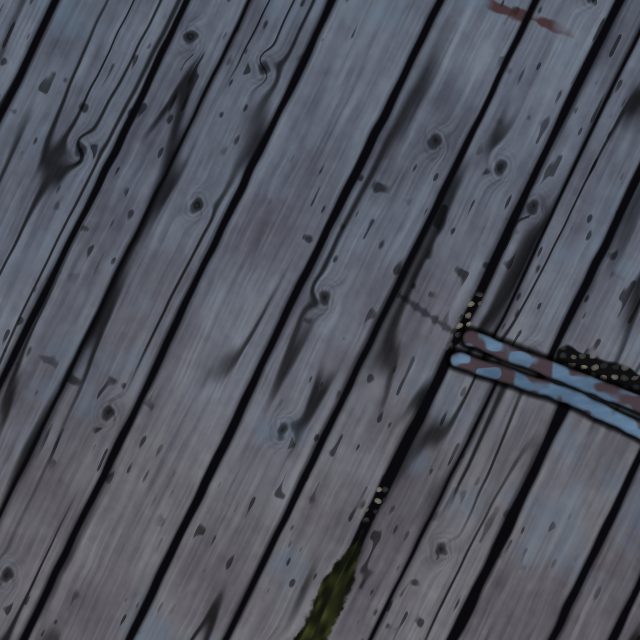
This texture is drawn by a Shadertoy shader. Its source:

```glsl
// Plank edges and half widths, measured across the skewed boards
const float UPPER[11] = float[](.087, .293, .391, .521, .687, .838, .969, 1.025, 1.131, 1.34, 1.5);
const float LOWER[11] = float[](.087, .293, .391, .521, .687, .838, .969, 1.063, 1.19, 1.346, 1.442);
const float GAP[11] = float[](.0046, .0047, .0021, .0046, .0052, .0042, .0061, .0019, .0058, .0052, .005);

float hash(vec2 p) {
    p = fract(p * vec2(.1031, .1137));
    p += dot(p, p.yx + 33.33);
    return fract((p.x + p.y) * p.x * 7.31 + p.y * 13.7);
}

float noise(vec2 p) {
    vec2 i = floor(p), f = fract(p);
    f = f * f * (3. - 2. * f);
    return mix(mix(hash(i), hash(i + vec2(1, 0)), f.x),
               mix(hash(i + vec2(0, 1)), hash(i + 1.), f.x), f.y);
}

float fbm(vec2 p) {
    float sum = 0., amp = .5;
    for (int i = 0; i < 5; i++) {
        sum += amp * noise(p);
        p = mat2(1.6, 1.2, -1.2, 1.6) * p + 7.3;
        amp *= .5;
    }
    return sum;
}

float segment(vec2 p, vec2 a, vec2 b) {
    vec2 d = b - a;
    return length(p - a - d * clamp(dot(p - a, d) / dot(d, d), 0., 1.));
}

// Scattered stones: colour in rgb, coverage in a
vec4 pebbles(vec2 p) {
    vec2 cell = floor(p * 62.);
    vec2 offset = fract(p * 62.) - .5 - .25 * (vec2(hash(cell), hash(cell + 9.)) - .5);
    float r = length(offset * vec2(1., 1.3)) + .25 * (noise(p * 150.) - .5);
    float shade = hash(cell + 4.);
    vec3 stone = mix(vec3(.14, .15, .16), vec3(.55, .52, .45), shade * shade);
    return vec4(stone * (1.1 - r), smoothstep(.42, .3, r));
}

void mainImage(out vec4 fragColor, in vec2 fragCoord) {
    vec2 p = fragCoord / iResolution.xy;
    float aa = 1. / iResolution.y;
    float along = dot(p, vec2(.436, .9));
    float u = p.x + .485 * (1. - p.y);
    u += .006 * (noise(vec2(along * 5., u * 4.)) - .5) + .0025 * (noise(vec2(along * 30., u * 9.)) - .5);
    bool below = p.y < .445 - .39 * (p.x - .72);

    // Find the board and the nearest gap
    float left = -.08, right = 1.6, board = 0., gap = 1.;
    for (int i = 0; i < 11; i++) {
        float edge = below ? LOWER[i] : UPPER[i];
        float width = GAP[i] * (.8 + .4 * noise(vec2(along * 14., float(i) * 5.)));
        if (i == 6 || i == 8) width *= below ? 1.25 : .9;
        gap = min(gap, abs(u - edge) * .9 - width);
        if (edge < u) { left = edge; board += 1.; }
        else right = min(right, edge);
    }
    if (below && board > 6.) board += 20.;

    // Knots bend the grain around them
    vec2 cell = vec2(board, floor(along * 3.4));
    vec2 knot = vec2((u - mix(left, right, .25 + .5 * hash(cell + 3.))) * .9,
                     along - (cell.y + .3 + .4 * hash(cell + 8.)) / 3.4);
    float hasKnot = step(.5, hash(cell + 15.));
    float bend = hasKnot * exp(-dot(knot * knot, vec2(2600., 1500.)));
    float across = u * .9 + bend * .022 * sin(knot.y * 75.) + .006 * noise(vec2(u * 12., along * 4.));
    vec2 grain = vec2(across + board * 3.7, along + board * 1.3);

    // Weathered wood tone
    float blotch = fbm(p * 7. + board * 4.1);
    float streak = noise(grain * vec2(95., 5.));
    float fibre = noise(grain * vec2(270., 17.));
    float tone = .55 + 1.1 * (blotch - .48) + .45 * (streak - .5) + .4 * (fibre - .5)
               + .2 * (hash(vec2(board, 2.)) - .5) + .35 * (fbm(p * 70.) - .48);
    vec3 col = mix(vec3(.275, .277, .315), vec3(.43, .45, .485), clamp(tone, -.2, 1.15));
    col *= mix(vec3(1.04, .985, .96), vec3(.97, 1., 1.035), smoothstep(.1, .8, p.y + .5 * (blotch - .5)));
    col = mix(col, vec3(.36, .43, .5), .5 * smoothstep(.58, .8, fbm(p * 9. + 31.)));

    // Drying cracks, pits and knot cores
    float crack = abs(noise(grain * vec2(32., 2.2)) - .5);
    float cracked = smoothstep(.5, .75, noise(grain * vec2(14., 4.) + 17.) + .15 * hash(vec2(board, 6.)));
    col *= 1. - .65 * cracked * (1. - smoothstep(.012, .05 + 25. * aa, crack));
    col *= 1. - .5 * smoothstep(.8, .93, noise(grain * vec2(105., 38.) + 5.)) * smoothstep(.35, .65, noise(p * 6. + 3.));
    float core = length(knot * vec2(1.2, .9)) + .008 * (noise(p * 90.) - .5);
    col *= 1. - hasKnot * (.55 * smoothstep(.013, .006, core) + .16 * bend * (.5 + .5 * sin(core * 750.)));

    // Rust stain and scuffed seam
    float stain = segment(p, vec2(.73, 1.005), vec2(.92, .94)) + .012 * (noise(p * 60.) - .5);
    col = mix(col, vec3(.23, .13, .13), .75 * smoothstep(.008, .001, stain) * smoothstep(.3, .6, noise(p * 24.)));
    col *= 1. - .4 * smoothstep(.008, .001, segment(p, vec2(.625, .538), vec2(.71, .48)) + .006 * (fibre - .5));

    // Dark gaps with worn rims
    col *= 1. - .38 * smoothstep(.008, 0., gap + .004 * (streak - .5));
    col = mix(vec3(.035, .036, .052), col, smoothstep(-aa, aa + .0012, gap));

    // Grit and moss lodged in the wide gap
    vec4 grit = pebbles(p);
    float slot = abs(u - .969);
    float lodged = smoothstep(.014, .008, slot) * max(smoothstep(.05, .03, abs(p.y - .5)), smoothstep(.035, .02, abs(p.y - .215)));
    col = mix(col, grit.rgb, grit.a * lodged);
    float tuft = slot - .027 * smoothstep(.19, .07, p.y) + .022 * (fbm(p * 45.) - .45);
    vec3 moss = mix(vec3(.05, .06, .04), vec3(.25, .26, .13), pow(noise(grain * vec2(130., 45.)), 2.));
    col = mix(col, moss, smoothstep(.004, -.004, tuft) * smoothstep(.2, .15, p.y));

    // Stony hollow and shadow around the metal
    float rough = .008 * (noise(p * 55.) - .5);
    float hollow = segment(p, vec2(.885, .443), vec2(1.02, .393)) + rough - .015;
    col = mix(col, mix(vec3(.06, .06, .07), grit.rgb, grit.a), smoothstep(.003, -.003, hollow));
    float upper = segment(p, vec2(.735, .472), vec2(1.02, .36)) + rough * .4;
    float lower = min(segment(p, vec2(.715, .438), vec2(.89, .381)), segment(p, vec2(.89, .381), vec2(1.02, .318))) + rough * .4;
    float metal = min(upper - .0125, lower - .012);
    col *= 1. - .82 * smoothstep(.012, .002, metal);

    // Two blue straps, rusted near their ends
    vec3 paint = mix(vec3(.25, .33, .42), vec3(.42, .53, .64), fbm(p * vec2(22., 60.) + 2.));
    float rust = smoothstep(.53, .66, noise(p * 48.) + .3 * smoothstep(.83, .73, p.x) - .06);
    paint = mix(paint, vec3(.25, .16, .16), .75 * rust);
    paint *= .65 + .35 * smoothstep(0., -.005, metal);
    col = mix(col, paint, smoothstep(aa, -aa, metal));

    fragColor = vec4(clamp(col, 0., 1.), 1.);
}
```
